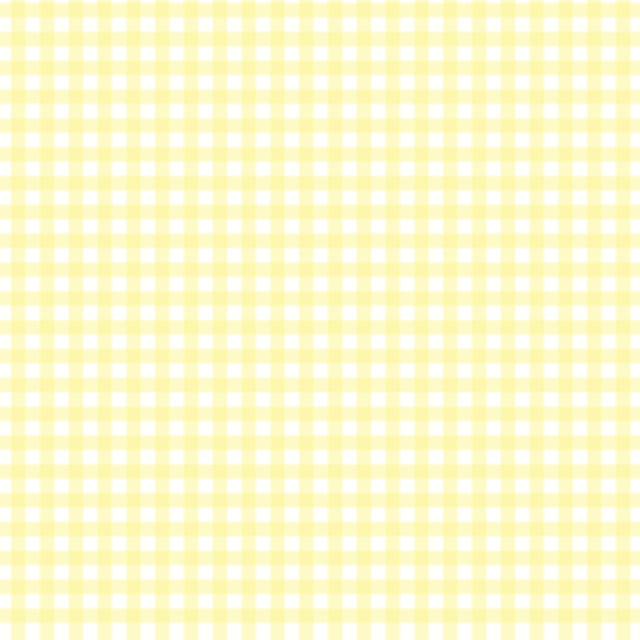
Reproduce this pattern procedurally as a Shadertoy shader.

```glsl
// Pale yellow gingham: crossing translucent bands on a white ground.

// Coverage of bands half a period wide, centred on whole numbers
vec2 bandCoverage(vec2 p, vec2 softness) {
    vec2 centreDistance = abs(fract(p + 0.5) - 0.5);
    return 1.0 - smoothstep(0.25 - softness, 0.25 + softness, centreDistance);
}

void mainImage(out vec4 fragColor, in vec2 fragCoord) {
    // Repeats across and down, offset to the first band centres
    vec2 uv = fragCoord / iResolution.xy;
    vec2 repeats = vec2(22.22, 22.2);
    vec2 p = uv * repeats - vec2(0.635, 0.846);
    vec2 pixel = repeats / iResolution.xy;
    vec2 band = bandCoverage(p, max(vec2(0.068), 0.75 * pixel));

    // The bottom edge ends on a white row
    band.y *= smoothstep(0.004, 0.01, uv.y);

    // One layer gives the light tint, two give the full yellow
    vec3 ground = vec3(1.0, 1.0, 0.987);
    vec3 singleLayer = vec3(0.994, 0.981, 0.785);
    vec3 doubleLayer = vec3(0.992, 0.97, 0.677);
    vec3 colour = mix(
        mix(ground, singleLayer, band.x),
        mix(singleLayer, doubleLayer, band.x),
        band.y);

    fragColor = vec4(colour, 1.0);
}
```
